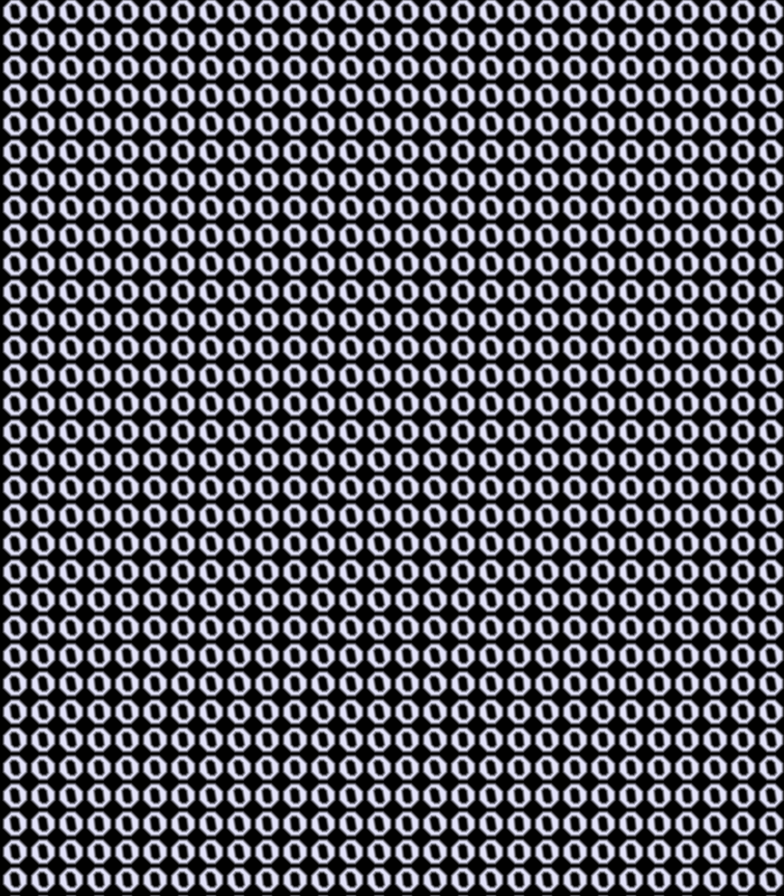
Write a WebGL 1 fragment shader that draws this pattern.

```glsl
precision highp float;
// A regular grid of small pale octagonal rings on black.
// Each cell subtracts a narrow, slightly slanted octagonal hole from a wider
// octagon; soft edges shade the strokes from lavender white to black.

uniform vec2 u_resolution;

const vec2 REPEATS = vec2(28.0, 32.0);       // rings across and down
const vec2 RING_CENTER = vec2(0.54, 0.58);   // position inside a cell
const vec2 OUTER_HALF = vec2(0.41, 0.42);    // outer half width and height
const float OUTER_CHAMFER = 0.27;
const vec2 HOLE_HALF = vec2(0.16, 0.27);     // hole half width and height
const float HOLE_CHAMFER = 0.09;
const float HOLE_SLANT = 0.15;               // sideways lean of the hole
const float SLANT_VARIATION = 0.10;          // change of lean between columns
const float SOFTNESS = 0.075;                // half width of the edge blur
const vec3 BACKGROUND = vec3(0.004);
const vec3 RING_COLOR = vec3(0.895, 0.895, 0.985);

float hash(float n) {
  return fract(sin(n * 12.9898) * 43758.547);
}

// Signed distance to a box with cut corners.
float chamferedBox(vec2 p, vec2 halfSize, float chamfer) {
  vec2 q = abs(p);
  vec2 sides = q - halfSize;
  float corner = (sides.x + sides.y + chamfer) * 0.70711;
  return max(max(sides.x, sides.y), corner);
}

float ringDistance(vec2 p, float slant) {
  float outer = chamferedBox(p, OUTER_HALF, OUTER_CHAMFER);
  vec2 leaning = vec2(p.x + slant * p.y, p.y);
  float hole = chamferedBox(leaning, HOLE_HALF, HOLE_CHAMFER);
  return max(outer, -hole);
}

void main() {
  vec2 uv = gl_FragCoord.xy / u_resolution;

  // Cell coordinates, with the ring centre at zero.
  vec2 grid = uv * REPEATS - RING_CENTER + 0.5;
  vec2 p = fract(grid) - 0.5;
  float column = floor(grid.x);
  float slant = HOLE_SLANT + SLANT_VARIATION * (hash(column + 3.0) - 0.5);

  // The blur never gets narrower than about one pixel.
  vec2 pixel = REPEATS / u_resolution;
  float blur = max(SOFTNESS, 0.7 * max(pixel.x, pixel.y));
  float ring = 1.0 - smoothstep(-blur, blur, ringDistance(p, slant));

  gl_FragColor = vec4(mix(BACKGROUND, RING_COLOR, ring), 1.0);
}
```
